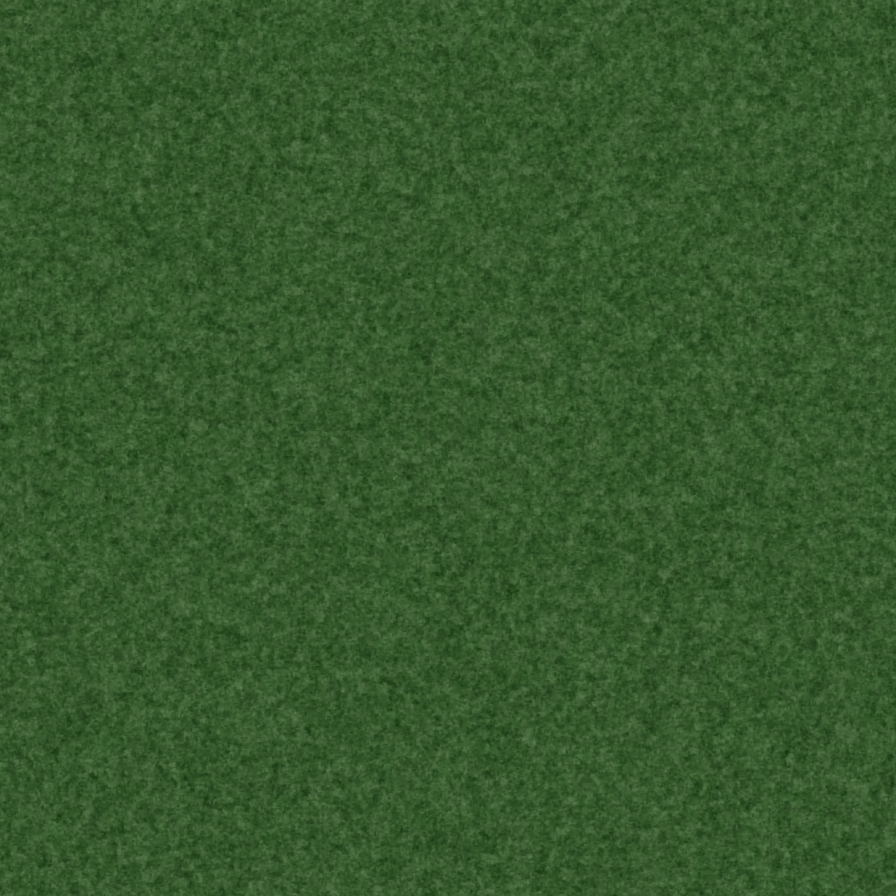
This texture is drawn by a WebGL 1 fragment shader. Its source:

```glsl
precision highp float;

uniform vec2 u_resolution;

// Palette
const vec3 MID_GREEN = vec3(0.212, 0.350, 0.174);
const vec3 LIGHT_STEP = vec3(0.044, 0.041, 0.043);
const vec3 DARK_STEP = vec3(0.037, 0.041, 0.031);
const vec3 TINT_STEP = vec3(-0.003, 0.002, -0.003);

// Cells across the canvas for each layer
const float BLOTCH_CELLS = 106.0;
const float TUFT_CELLS = 190.0;
const float GRAIN_CELLS = 340.0;
const float TINT_CELLS = 80.0;

// Strength of each layer
const float BLOTCH_AMOUNT = 0.54;
const float TUFT_AMOUNT = 0.50;
const float GRAIN_AMOUNT = 0.68;

const float NARROW_RADIUS = 0.68;  // short axis of a dab, in cells
const float GAP_FILL = 0.04;       // keeps bare gaps between dabs calm
const float UNIT_SPREAD = 1.732;   // scales uniform weights to unit deviation

vec4 hash4(vec2 cell, float seed) {
  vec4 p = fract(vec4(cell.xyx, cell.y + seed) * vec4(0.1031, 0.1030, 0.0973, 0.1099)
                 + seed * 0.137);
  p += dot(p, p.wzxy + 33.33);
  return fract((p.xxyz + p.yzzw) * p.zywx);
}

// Cellular noise: soft dabs of random tone, stretched along either axis
float dabNoise(vec2 uv, float cells, float seed) {
  vec2 p = uv * cells;
  vec2 base = floor(p);
  float tone = 0.0;
  float power = GAP_FILL;
  for (int y = -1; y <= 1; y++) {
    for (int x = -1; x <= 1; x++) {
      vec2 cell = base + vec2(float(x), float(y));
      vec4 rnd = hash4(cell, seed);
      vec2 radius = rnd.w < 0.55 ? vec2(1.0, NARROW_RADIUS) : vec2(NARROW_RADIUS, 1.0);
      vec2 d = (p - cell - rnd.xy) / radius;
      float dab = max(0.0, 1.0 - dot(d, d));
      dab *= dab;
      tone += dab * (2.0 * rnd.z - 1.0);
      power += dab * dab;
    }
  }
  return UNIT_SPREAD * tone / sqrt(power);
}

// Fades a layer out when its cells become smaller than a pixel
float layer(vec2 uv, float cells, float seed) {
  float pixelsPerCell = u_resolution.y / cells;
  return dabNoise(uv, cells, seed) * smoothstep(0.4, 1.4, pixelsPerCell);
}

void main() {
  vec2 uv = gl_FragCoord.xy / u_resolution.y;

  // Light and dark texture at three scales
  float tone = BLOTCH_AMOUNT * layer(uv, BLOTCH_CELLS, 1.0)
             + TUFT_AMOUNT * layer(uv, TUFT_CELLS, 2.0)
             + GRAIN_AMOUNT * layer(uv, GRAIN_CELLS, 3.0);

  // Faint patches of purer or greyer green
  float tint = layer(uv, TINT_CELLS, 4.0);

  vec3 color = MID_GREEN
             + max(tone, 0.0) * LIGHT_STEP
             + min(tone, 0.0) * DARK_STEP
             + tint * TINT_STEP;
  gl_FragColor = vec4(color, 1.0);
}
```
